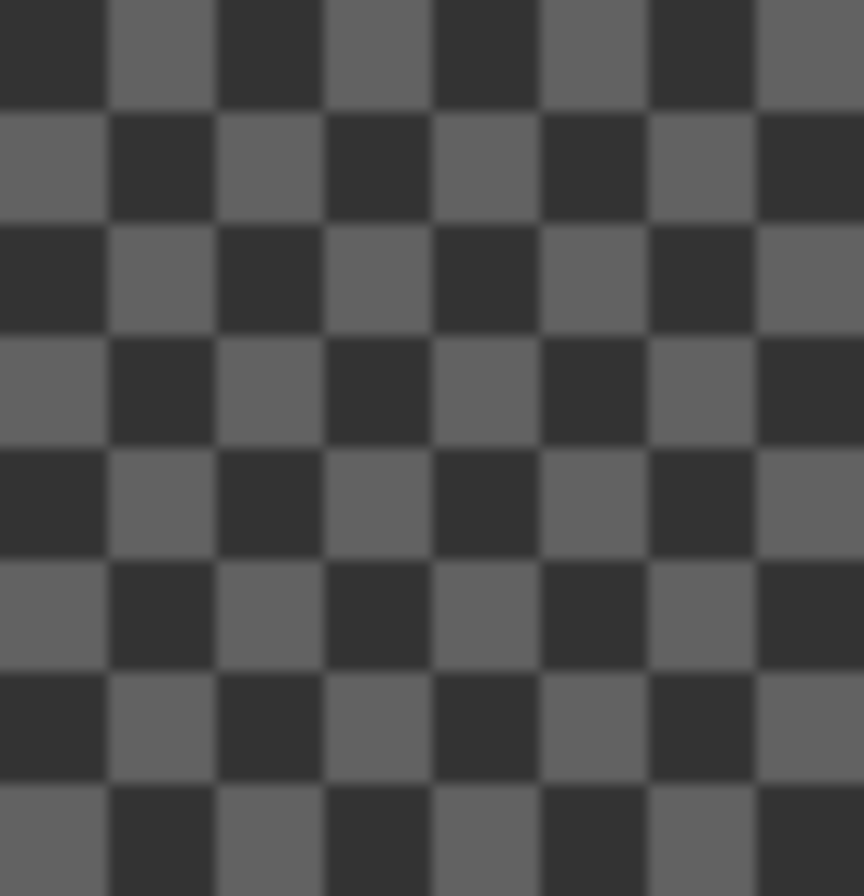
A Shadertoy shader for this pattern:

```glsl
// An eight by eight checkerboard of two flat greys with softly blended borders.
// Each axis gives a signed wave that alternates per cell; the product of the
// two waves picks the tone, passing through the middle grey at every border.

const float CELLS = 8.0;
const float BLEND_HALF_WIDTH = 0.085; // in cells
const vec3 DARK_GREY = vec3(0.20);
const vec3 LIGHT_GREY = vec3(0.385);

// Alternates between +1 and -1 per cell, starting at +1, with soft crossings.
// Only interior borders blend, so the canvas rim stays flat.
float alternatingWave(float position, float cellCount, float halfWidth) {
    float border = clamp(floor(position + 0.5), 1.0, cellCount - 1.0);
    float ramp = 2.0 * smoothstep(-halfWidth, halfWidth, position - border) - 1.0;
    float parity = 1.0 - 2.0 * mod(border, 2.0);
    return ramp * parity;
}

// Returns 1 on light cells and 0 on dark cells.
float softChecker(vec2 position, float cellCount, vec2 halfWidth) {
    float across = alternatingWave(position.x, cellCount, halfWidth.x);
    float up = alternatingWave(position.y, cellCount, halfWidth.y);
    return 0.5 + 0.5 * across * up;
}

void mainImage(out vec4 fragColor, in vec2 fragCoord) {
    // Cell coordinates from the lower left
    vec2 position = CELLS * fragCoord / iResolution.xy;

    // Keep borders at least one pixel soft on small canvases
    vec2 pixel = CELLS / iResolution.xy;
    vec2 halfWidth = max(vec2(BLEND_HALF_WIDTH), 0.75 * pixel);

    float lightness = softChecker(position, CELLS, halfWidth);
    fragColor = vec4(mix(DARK_GREY, LIGHT_GREY, lightness), 1.0);
}
```
